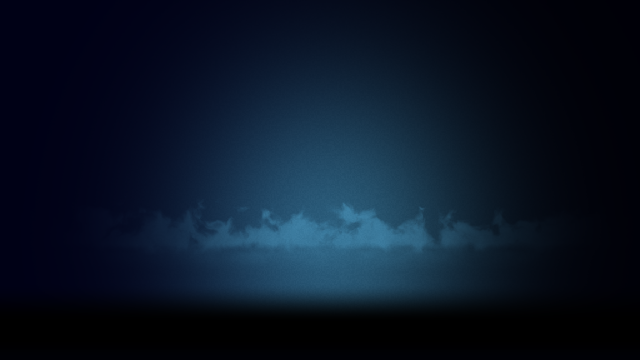
Reproduce this background procedurally as a WebGL 2 fragment shader.

```glsl
#version 300 es
precision highp float;
// A dark stage with a blue backlight and a low bank of mist above a black floor.
// The light is a stretched Gaussian; the mist is warped value noise cut by a
// height profile, with a faint mirrored veil below it and fine grain on top.

uniform vec2 u_resolution;
out vec4 outColor;

// Lengths are in canvas heights, with x measured from the canvas centre.
const vec3 NAVY_LEFT = vec3(0.000, 0.002, 0.085);
const vec3 NAVY_RIGHT = vec3(0.000, 0.001, 0.030);
const vec3 LIGHT = vec3(0.170, 0.365, 0.425);
const vec3 MIST = vec3(0.275, 0.560, 0.710);
const vec3 FLOOR_EDGE = vec3(0.000, 0.004, 0.025);

const vec2 GLOW_CENTRE = vec2(0.035, 0.335);
const vec2 GLOW_SIZE = vec2(0.390, 0.450);
const float MIST_BASE = 0.305;
const float MIST_HEIGHT = 0.100;
const float CORE_WIDTH = 0.320;
const float WING_WIDTH = 0.550;
const float PUFF_SCALE = 22.0;
const vec2 FLOOR_FADE = vec2(0.105, 0.215);
const float GRAIN_CELLS = 288.0;
const float GRAIN_AMOUNT = 0.022;

float hash(vec2 p) {
  vec3 q = fract(vec3(p.xyx) * 0.1031);
  q += dot(q, q.yzx + 33.33);
  return fract((q.x + q.y) * q.z);
}

float valueNoise(vec2 p) {
  vec2 cell = floor(p);
  vec2 f = fract(p);
  f = f * f * (3.0 - 2.0 * f);
  float low = mix(hash(cell), hash(cell + vec2(1.0, 0.0)), f.x);
  float high = mix(hash(cell + vec2(0.0, 1.0)), hash(cell + 1.0), f.x);
  return mix(low, high, f.y);
}

float fbm(vec2 p) {
  float sum = 0.0;
  float weight = 0.5;
  for (int i = 0; i < 4; i++) {
    sum += weight * valueNoise(p);
    p = mat2(1.6, 1.2, -1.2, 1.6) * p + 7.3;
    weight *= 0.5;
  }
  return sum / 0.9375;
}

// Ragged puffs: solid near the base, breaking into wisps with height.
float mistDensity(vec2 p) {
  vec2 q = p * PUFF_SCALE + 40.0;
  q += 1.6 * (vec2(fbm(q * 0.7), fbm(q * 0.7 + 19.0)) - 0.5);
  float puffs = fbm(q);
  float rise = (p.y - MIST_BASE) / MIST_HEIGHT;
  float body = smoothstep(0.0, 0.45, puffs * 1.35 + 0.12 - 0.75 * rise);
  float base = smoothstep(-0.10, 0.22, rise + 0.25 * (puffs - 0.5));
  return body * base * (0.65 + 0.7 * puffs);
}

float plateau(float x, float width) {
  float t = x / width;
  return exp(-t * t * t * t);
}

void main() {
  vec2 uv = gl_FragCoord.xy / u_resolution;
  float aspect = u_resolution.x / u_resolution.y;
  vec2 p = vec2((uv.x - 0.5) * aspect, uv.y);

  // Backdrop and backlight
  vec2 d = (p - GLOW_CENTRE) / GLOW_SIZE;
  float glow = exp(-dot(d, d));
  vec3 color = mix(NAVY_LEFT, NAVY_RIGHT, smoothstep(0.15, 0.95, uv.x));
  color += LIGHT * glow;

  // Mist bank with a bright core and faint wings
  float dx = p.x - GLOW_CENTRE.x;
  float spread = 0.42 * plateau(dx, CORE_WIDTH) + 0.15 * plateau(dx, WING_WIDTH);
  color = mix(color, MIST, clamp(mistDensity(p) * spread, 0.0, 1.0));

  // Mirrored veil below the bank
  float depth = (MIST_BASE - p.y) / MIST_HEIGHT;
  float veil = smoothstep(-0.1, 0.1, depth) * (1.0 - smoothstep(0.0, 0.65, depth));
  veil *= fbm(p * vec2(16.0, 22.0) + 70.0);
  color = mix(color, MIST, 0.6 * veil * spread);

  // Floor shadow, with a trace of blue at the lower edge
  color *= smoothstep(FLOOR_FADE.x, FLOOR_FADE.y, p.y);
  color += FLOOR_EDGE * (1.0 - smoothstep(0.0, 0.06, p.y));

  // Fine grain, strongest in the light
  float grain = hash(floor(p * GRAIN_CELLS) + 500.0) - 0.5;
  color += grain * GRAIN_AMOUNT * glow * smoothstep(FLOOR_FADE.x, FLOOR_FADE.y, p.y);

  outColor = vec4(clamp(color, 0.0, 1.0), 1.0);
}
```
